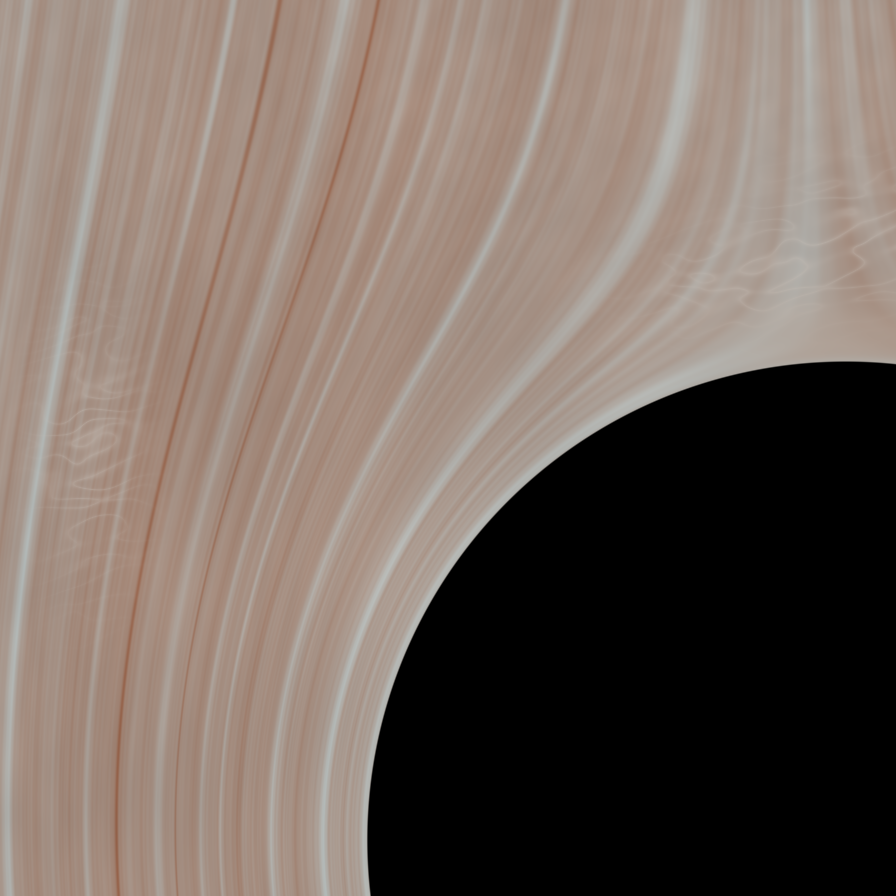
Reproduce this background procedurally as a Shadertoy shader.

```glsl
// Pale and copper strands bending around a black disc, like light through a lens.

const vec2 DISC_CENTRE = vec2(0.944, 0.0625);
const float DISC_RADIUS = 0.534;
const float STRAND_TILT = 0.036;

const vec3 COPPER = vec3(0.62, 0.485, 0.415);
const vec3 PALE = vec3(0.70, 0.715, 0.705);
const vec3 SHEEN = vec3(0.78, 0.75, 0.72);

// Main strands: position across the flow, half width, strength (negative is dark).
const int STRAND_COUNT = 13;
const vec3 STRANDS[STRAND_COUNT] = vec3[](
    vec3(-0.732, 0.006, 0.50), vec3(-0.630, 0.008, 0.60),
    vec3(-0.512, 0.004, 0.40), vec3(-0.464, 0.003, -0.65),
    vec3(-0.398, 0.008, 0.50), vec3(-0.367, 0.002, -0.50),
    vec3(-0.323, 0.005, 0.40), vec3(-0.290, 0.004, 0.30),
    vec3(-0.197, 0.006, 0.60), vec3(-0.094, 0.008, 0.55),
    vec3(-0.045, 0.005, 0.30), vec3(-0.006, 0.007, 0.50),
    vec3(0.022, 0.006, 0.35));

vec2 hashGradient(vec2 cell) {
    vec2 h = vec2(dot(cell, vec2(127.1, 311.7)), dot(cell, vec2(269.5, 183.3)));
    return 2.0 * fract(sin(h) * 43758.5) - 1.0;
}

float gradientNoise(vec2 p) {
    vec2 cell = floor(p);
    vec2 f = fract(p);
    vec2 w = f * f * f * (f * (f * 6.0 - 15.0) + 10.0);
    float a = dot(hashGradient(cell), f);
    float b = dot(hashGradient(cell + vec2(1, 0)), f - vec2(1, 0));
    float c = dot(hashGradient(cell + vec2(0, 1)), f - vec2(0, 1));
    float d = dot(hashGradient(cell + vec2(1, 1)), f - vec2(1, 1));
    return mix(mix(a, b, w.x), mix(c, d, w.x), w.y);
}

float bell(float x, float width) {
    return exp(-x * x / (width * width));
}

float patchMask(vec2 p, vec2 centre, vec2 size) {
    vec2 q = (p - centre) / size;
    return exp(-dot(q, q));
}

// Lens mapping: x runs across the strands, y along them.
vec2 lensCoords(vec2 p) {
    vec2 d = p - DISC_CENTRE;
    vec2 source = d * (1.0 - DISC_RADIUS * DISC_RADIUS / max(dot(d, d), 0.01));
    source.x += STRAND_TILT * source.y;
    return source;
}

float mainStrands(vec2 flow) {
    float total = 0.0;
    for (int i = 0; i < STRAND_COUNT; i++) {
        vec3 s = STRANDS[i];
        float fade = 0.9 + 0.5 * gradientNoise(vec2(s.x * 90.0, flow.y * 4.0));
        total += s.z * fade * bell(flow.x - s.x, s.y);
    }
    return total;
}

// Successively finer fibres, each nearly constant along the flow.
float fibres(vec2 flow) {
    float total = 0.0;
    float frequency = 24.0;
    float strength = 0.25;
    for (int i = 0; i < 4; i++) {
        vec2 p = vec2(flow.x * frequency, flow.y * 1.6 + float(i) * 7.3);
        total += strength * gradientNoise(p);
        frequency *= 2.1;
        strength *= 0.95;
    }
    return total;
}

// Thin bright creases lying across the strands.
float wisps(vec2 p) {
    vec2 q = vec2(p.x * 13.0 + p.y * 5.0, p.y * 48.0 - p.x * 8.0);
    q += 0.8 * gradientNoise(p * 18.0);
    return pow(1.0 - min(abs(gradientNoise(q)) * 2.2, 1.0), 6.0);
}

void mainImage(out vec4 fragColor, in vec2 fragCoord) {
    float pixel = 1.0 / iResolution.y;
    vec2 uv = fragCoord * pixel;
    vec2 flow = lensCoords(uv);
    float rim = length(uv - DISC_CENTRE) - DISC_RADIUS;

    // Broad balance of pale and copper, then the strands themselves.
    float paleness = 0.27;
    paleness += 0.16 * smoothstep(-0.28, -0.04, flow.x);
    paleness += 0.15 * (1.0 - smoothstep(-0.70, -0.48, flow.x));
    paleness += mainStrands(flow) + fibres(flow);
    vec3 colour = mix(COPPER, PALE, clamp(paleness, -0.45, 1.1));

    // Soft cloudiness and creased highlights.
    colour *= 1.0 + 0.06 * gradientNoise(uv * vec2(6.0, 4.0));
    colour *= 1.0 + 0.03 * gradientNoise(flow * vec2(70.0, 24.0));
    float creased = patchMask(uv, vec2(0.10, 0.50), vec2(0.05, 0.13))
        + patchMask(uv, vec2(0.83, 0.68), vec2(0.10, 0.05))
        + patchMask(uv, vec2(0.96, 0.74), vec2(0.10, 0.07));
    colour = mix(colour, SHEEN, 0.4 * min(creased, 1.0) * wisps(uv));

    // Warm glow above the disc and a faint pale rim.
    float glow = patchMask(uv, vec2(0.94, 0.62), vec2(0.14, 0.06));
    colour = mix(colour, vec3(0.71, 0.64, 0.59), 0.55 * glow);
    colour = mix(colour, PALE, 0.35 * bell(rim, 0.006));

    colour *= smoothstep(-pixel, pixel, rim);
    fragColor = vec4(colour, 1.0);
}
```
